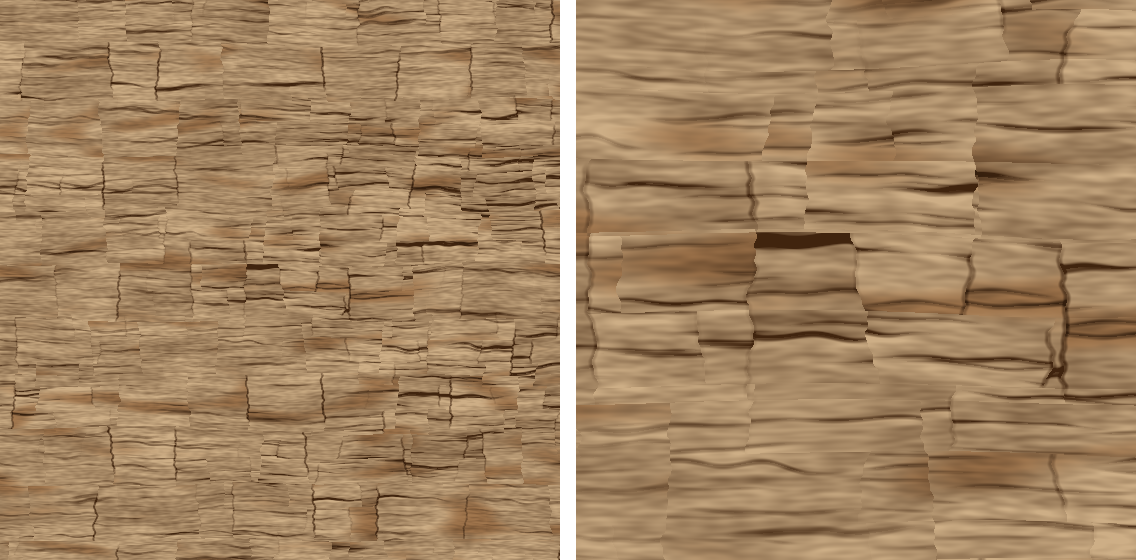
Left: the whole. Right: its middle third, enlarged.
A three.js fragment shader for this texture:

```glsl
#define DARK vec3(0.25, 0.14, 0.055)
#define LIGHT vec3(0.745, 0.625, 0.475)
#define RUST vec3(0.45, 0.28, 0.14)
#define BASE_TONE 0.87
#define GRAIN_CONTRAST 0.55
#define PATCH_CONTRAST 0.13
#define CRACK_LAYERS 6
#define CRACK_WIDTH 0.0007
#define SEAM_WIDTH 0.0012
#define SOFT_EDGE 0.0014

varying vec2 vUv;

vec3 hash3(vec2 p) {
  vec3 q = fract(vec3(p.xyx) * vec3(0.1031, 0.1030, 0.0973) + 0.37);
  q += dot(q, q.yxz + 33.33);
  return fract((q.xxy + q.yzz) * q.zyx);
}

vec2 gradientAt(vec2 cell) {
  float angle = 6.28318 * hash3(cell).x;
  return vec2(cos(angle), sin(angle));
}

float gradientNoise(vec2 p) {
  vec2 i = floor(p), f = fract(p);
  vec2 u = f * f * f * (f * (f * 6.0 - 15.0) + 10.0);
  vec2 e = vec2(1.0, 0.0);
  float low = mix(dot(gradientAt(i), f), dot(gradientAt(i + e), f - e), u.x);
  float high = mix(dot(gradientAt(i + e.yx), f - e.yx), dot(gradientAt(i + 1.0), f - 1.0), u.x);
  return mix(low, high, u.y);
}

// Soft-edged stroke of the given half width
float stroke(float dist, float width) {
  return 1.0 - smoothstep(width * 0.5, width + SOFT_EDGE, abs(dist));
}

// Ragged vertical axe cut: x, y = patch id, z = dark line, w = lit edge
vec4 axeCut(vec2 p, vec2 size, float seed) {
  float row = floor(p.y / size.y);
  vec2 g = vec2(p.x / size.x + 7.0 * hash3(vec2(row, seed)).x, p.y / size.y);
  vec2 id = floor(g), f = fract(g) - 0.5;
  vec3 r = hash3(id + seed);
  float jag = gradientNoise(p * vec2(9.0, 48.0) + seed) * 0.006
            + gradientNoise(p * vec2(20.0, 150.0) + seed) * 0.003;
  float dist = (f.x - (r.x - 0.5) * 0.6 - (r.y - 0.5) * 0.16 * f.y) * size.x + jag;
  float span = 1.0 - smoothstep(0.32, 0.49, abs(f.y + (r.y - 0.5) * 0.3));
  float depth = smoothstep(0.35, 0.95, r.z) * span;
  float line = depth * stroke(dist, SEAM_WIDTH * (0.4 + r.z));
  float lit = depth * step(0.0, dist) * exp(-dist / 0.007);
  return vec4(id + vec2(step(0.0, dist), seed), line, lit);
}

// Tapered horizontal split: x = dark line, y = shadow above, z = lit lip below
vec3 split(vec2 p, vec2 size, float width, float seed) {
  float row = floor(p.y / size.y);
  vec2 g = vec2(p.x / size.x + 9.0 * hash3(vec2(row, seed)).y, p.y / size.y);
  vec2 id = floor(g), f = fract(g) - 0.5;
  vec3 r = hash3(id + seed * 3.0);
  float reach = mix(0.22, 0.49, r.x);
  float bend = (r.y - 0.5) * 0.4 + (r.z - 0.5) * 0.35 * f.x
             + 0.16 * gradientNoise(p * vec2(24.0, 4.0) + seed);
  float dist = (f.y - bend) * size.y;
  float taper = 1.0 - smoothstep(0.35 * reach, reach, abs(f.x));
  float present = step(0.4, hash3(id + seed + 51.0).x) * taper;
  float fade = present * (1.0 - smoothstep(0.3, 0.5, abs(f.y)));
  float line = present * stroke(dist, width * taper * (0.4 + 1.2 * r.z));
  float above = fade * step(0.0, dist) * exp(-abs(dist) / 0.005);
  float below = fade * step(dist, 0.0) * exp(-abs(dist) / 0.004);
  return vec3(line, above, below);
}

void main() {
  // Wavy surface with rougher hewn zones
  vec2 p = vUv + 3.0;
  p.y += 0.014 * gradientNoise(p * vec2(4.0, 6.0));
  float rough = smoothstep(-0.2, 0.3, gradientNoise(p * vec2(2.3, 5.0) + 4.0) + 0.25 * (vUv.x - 0.4));

  // Patches left between the axe cuts
  vec4 broad = axeCut(p, vec2(0.13, 0.098), 11.0);
  vec4 small = axeCut(p, vec2(0.115, 0.043), 29.0);
  vec3 broadRnd = hash3(broad.xy), smallRnd = hash3(small.xy);
  vec2 q = p + (broadRnd.xy - 0.5) * vec2(0.3, 0.025) + (smallRnd.xy - 0.5) * vec2(0.1, 0.012) * rough;

  // Stretched wood grain
  float grain = 0.45 * gradientNoise(q * vec2(6.0, 70.0))
              + 0.50 * gradientNoise(q * vec2(15.0, 180.0) + 17.0)
              + 0.45 * gradientNoise(q * vec2(60.0, 310.0) + 43.0);
  float tone = BASE_TONE + GRAIN_CONTRAST * grain;
  tone += PATCH_CONTRAST * (broadRnd.z - 0.5 + (smallRnd.z - 0.5) * (0.4 + rough));
  tone += 0.16 * gradientNoise(p * vec2(5.0, 13.0) + 8.0);

  // Splits, from hairlines to deep ledges
  for (int i = 0; i < CRACK_LAYERS; i++) {
    float k = float(i);
    vec3 s = split(q, vec2(0.12 + 0.035 * k, 0.017 + 0.008 * k), CRACK_WIDTH * (0.6 + 0.5 * k), 5.0 + 13.0 * k);
    float strength = (0.32 + 0.09 * k) * mix(0.55, 1.0, rough);
    tone -= strength * (s.x + 0.32 * s.y * (0.3 + rough));
    tone += 0.13 * s.z * strength;
  }
  tone -= 0.6 * broad.z + 0.45 * small.z * rough;
  tone += 0.07 * broad.w + 0.06 * small.w * rough;

  // Rusty stains over the pale wood
  float stain = smoothstep(0.12, 0.5, gradientNoise(q * vec2(7.0, 24.0) + 71.0) + 0.12 * grain);
  vec3 wood = mix(DARK, LIGHT, clamp(tone, 0.0, 1.12));
  wood = mix(wood, RUST * (0.35 + 0.8 * clamp(tone, 0.0, 1.0)), 0.6 * stain);
  gl_FragColor = vec4(wood, 1.0);
}
```
